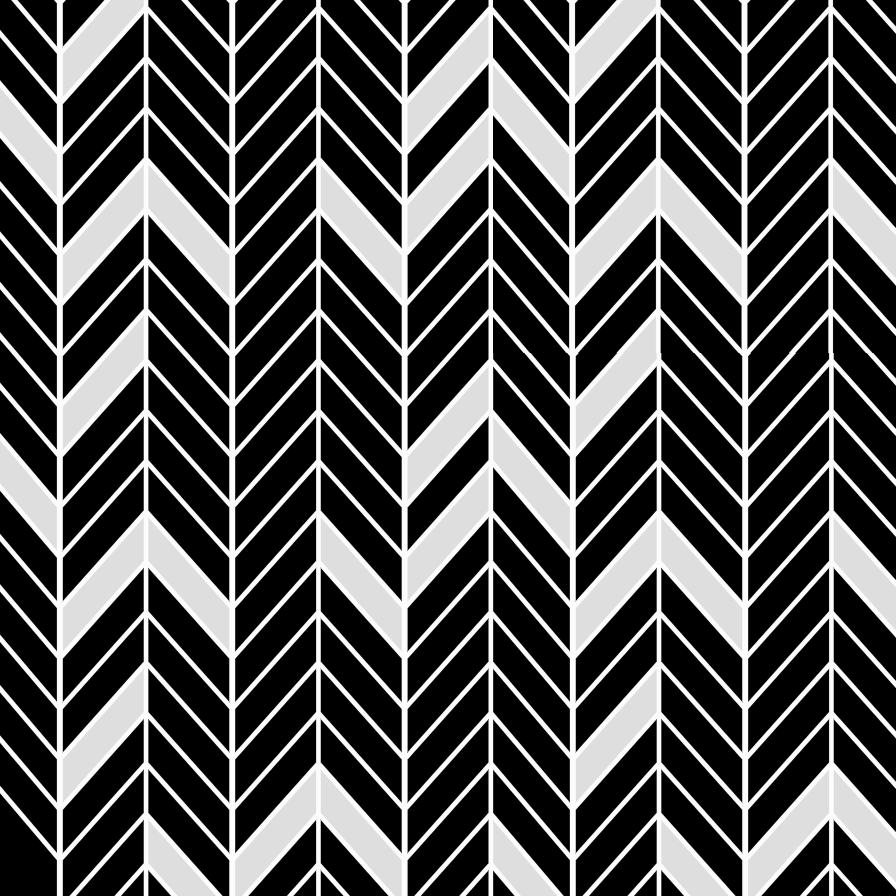
Reproduce this pattern procedurally as a three.js fragment shader.

```glsl
varying vec2 vUv;

const vec3 INK = vec3(0.0);
const vec3 ACCENT = vec3(0.87);
const vec3 LINE = vec3(0.99);

const float TILE_WIDTH = 0.5725;     // six columns, the last one narrower
const float TILE_START = 0.0668;
const float COLUMN_WIDTH = 0.0962;
const float ROW_HEIGHT = 0.05625;    // seven rows to a tile
const float VALLEY_START = 0.1723;
const float SLANT_RISE = 0.1078;
const float SLANT_HALF = 0.0027;
const float PEAK_HALF = 0.0026;
const float VALLEY_HALF = 0.0033;

// Antialiased stroke coverage at a distance from its centre line
float stroke(float dist, float halfWidth, float pixel) {
  return 1.0 - smoothstep(-0.7 * pixel, 0.7 * pixel, dist - halfWidth);
}

bool same(float a, float b) {
  return abs(a - b) < 0.5;
}

// Up to two accent rows in each column; -1 means none
vec2 accentRows(float column) {
  if (same(column, 0.0)) return vec2(2.0, 5.0);
  if (same(column, 1.0) || same(column, 3.0)) return vec2(2.0, -1.0);
  if (same(column, 4.0)) return vec2(1.0, 6.0);
  if (same(column, 5.0)) return vec2(0.0, -1.0);
  return vec2(-1.0);
}

// The bottom band has its own arrangement
float bottomAccentRow(float column) {
  if (same(column, 1.0) || same(column, 5.0)) return 15.0;
  if (same(column, 2.0) || same(column, 3.0)) return 14.0;
  return -1.0;
}

bool isAccent(float column, float row) {
  if (row > 12.5) return same(row, bottomAccentRow(column));
  vec2 rows = accentRows(column);
  float tileRow = mod(row + 0.5, 7.0) - 0.5;
  return same(tileRow, rows.x) || same(tileRow, rows.y);
}

void main() {
  vec2 p = vec2(vUv.x, 1.0 - vUv.y);
  float pixel = fwidth(vUv.x);

  // Slight jog along the upper right tile seam
  if (p.x > 0.55 && p.y < 0.394) p.x += 0.0008;

  // Column within the repeating tile
  float tile = floor((p.x - TILE_START) / TILE_WIDTH);
  float x = p.x - TILE_START - tile * TILE_WIDTH;
  float column = min(floor(x / COLUMN_WIDTH), 5.0);
  float width = column > 4.5 ? TILE_WIDTH - 5.0 * COLUMN_WIDTH : COLUMN_WIDTH;
  float fromLeft = x - column * COLUMN_WIDTH;

  // Alternate columns mirror each other between valley and peak
  bool valleyOnLeft = mod(column, 2.0) < 0.5;
  float fromValley = valleyOnLeft ? fromLeft : width - fromLeft;
  float fromPeak = width - fromValley;

  // Slanted rows climb from each valley
  float level = (p.y + SLANT_RISE * fromValley / width - VALLEY_START) / ROW_HEIGHT;
  float row = floor(level);
  float slope = SLANT_RISE / width;
  float slantDist = abs(level - floor(level + 0.5)) * ROW_HEIGHT * inversesqrt(1.0 + slope * slope);

  // The lower left corner stays plain
  bool plainCorner = tile < -0.5 && level > 14.5;
  vec3 color = isAccent(column, row) && !plainCorner ? ACCENT : INK;

  float lines = max(stroke(fromValley, VALLEY_HALF, pixel), stroke(fromPeak, PEAK_HALF, pixel));
  if (!plainCorner) lines = max(lines, stroke(slantDist, SLANT_HALF, pixel));

  gl_FragColor = vec4(mix(color, LINE, lines), 1.0);
}
```
